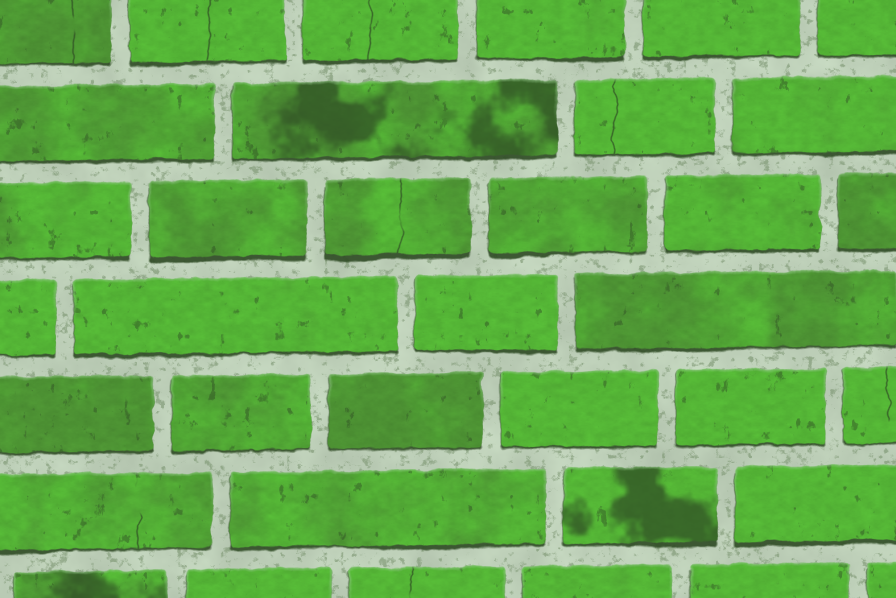
Give the GLSL for this texture, as a Shadertoy shader.

```glsl
const vec3 BRIGHT = vec3(0.33, 0.71, 0.21);
const vec3 DEEP   = vec3(0.30, 0.57, 0.20);
const vec3 SOOT   = vec3(0.18, 0.29, 0.14);
const vec3 MORTAR = vec3(0.74, 0.81, 0.72);
const vec3 GRIT   = vec3(0.49, 0.59, 0.45);
const vec3 CHALK  = vec3(0.58, 0.78, 0.54);

const float COURSE = 0.1625;  // height of a brick plus its bed joint
const float BED    = 0.0185;  // half thickness of a bed joint
const float HEAD   = 0.0150;  // half thickness of a head joint

float hash(vec2 p) {
    return fract(sin(dot(p, vec2(127.1, 311.7))) * 43758.5453);
}

float noise(vec2 p) {
    vec2 i = floor(p), f = fract(p);
    f = f * f * (3.0 - 2.0 * f);
    return mix(mix(hash(i), hash(i + vec2(1, 0)), f.x),
               mix(hash(i + vec2(0, 1)), hash(i + vec2(1, 1)), f.x), f.y);
}

float fbm(vec2 p) {
    float sum = 0.0, amp = 0.5;
    for (int k = 0; k < 4; k++) {
        sum += amp * noise(p);
        p = p * 2.03 + 17.3;
        amp *= 0.5;
    }
    return sum / 0.9375;
}

float roundBox(vec2 p, vec2 halfSize, float radius) {
    vec2 d = abs(p) - halfSize + radius;
    return length(max(d, 0.0)) + min(max(d.x, d.y), 0.0) - radius;
}

float cover(float d, float blur) {
    return 1.0 - smoothstep(-blur, blur, d);
}

// Head joint position, in header widths, with uneven spacing
float joint(float i, float row) {
    return i + 0.08 * (hash(vec2(i, row * 3.7)) - 0.5);
}

// Left and right joints of the brick at u; mixed courses run long, long, short
vec2 brickSpan(float u, float row, bool mixedCourse) {
    float i = floor(u);
    if (u < joint(i, row)) i -= 1.0;
    else if (u >= joint(i + 1.0, row)) i += 1.0;
    float count = 1.0;
    if (mixedCourse) {
        float k = mod(i, 5.0);
        i -= k < 3.5 ? mod(k, 2.0) : 0.0;
        count = k > 3.5 ? 1.0 : 2.0;
    }
    return vec2(joint(i, row), joint(i + count, row));
}

vec3 mortarColor(vec2 p) {
    float grain = fbm(p * 110.0);
    vec3 c = MORTAR * (0.93 + 0.14 * fbm(p * 18.0));
    return mix(c, GRIT, 0.65 * smoothstep(0.57, 0.80, grain));
}

vec3 brickColor(vec2 p, vec2 q, vec2 halfSize, vec2 id, float blur) {
    float bands = noise(vec2(p.x * 17.0, p.y * 2.0) + id * 9.1);
    float tone = 0.55 * hash(id + 4.2) + 0.30 * bands + 0.35 * fbm(p * 23.0);
    vec3 c = mix(DEEP, BRIGHT, smoothstep(0.22, 0.60, tone));
    c *= 0.93 + 0.14 * fbm(p * vec2(75.0, 110.0));

    // Pits and soot, heavy on a few bricks
    float sooty = step(0.88, hash(id + 8.6));
    float patchy = smoothstep(0.38, 0.65, fbm(p * 15.0 + id));
    float pits = smoothstep(0.70, 0.82, fbm(p * vec2(70.0, 48.0)));
    c = mix(c, SOOT, max(0.45 * pits, 0.72 * sooty * patchy));

    // Wandering vertical crack
    float crackX = halfSize.x * (1.2 * hash(id + 2.9) - 0.6);
    float wander = 0.022 * (fbm(vec2(p.y * 28.0, id.x)) - 0.5);
    float crack = cover(abs(q.x - crackX - wander) - 0.0012, blur);
    crack *= step(0.65, hash(id + 6.1)) * smoothstep(0.30, 0.50, noise(p * 25.0));
    return mix(c, SOOT, 0.75 * crack);
}

void mainImage(out vec4 fragColor, in vec2 fragCoord) {
    vec2 p = fragCoord / iResolution.y;
    float blur = 1.0 / iResolution.y;

    // Courses, counted downward on a slight slope
    float v = (1.0 - p.y + 0.011 * p.x - 0.125) / COURSE + 1.0;
    float row = floor(v);
    bool mixedCourse = mod(row, 2.0) > 0.5;
    float pitch = mixedCourse ? 0.280 : 0.285;
    float start = mixedCourse ? -0.184 - 0.265 * step(1.5, mod(row, 4.0))
                              : 0.213 + 0.012 * row;
    vec2 span = brickSpan((p.x - start) / pitch, row, mixedCourse);
    vec2 id = vec2(floor(span.x + 0.5), row);

    // Brick outline with chipped edges
    vec2 q = vec2(p.x - start - 0.5 * (span.x + span.y) * pitch,
                  (0.5 - fract(v)) * COURSE);
    vec2 halfSize = vec2(0.5 * (span.y - span.x) * pitch - HEAD, 0.5 * COURSE - BED);
    vec2 rough = vec2(fbm(p * 42.0), fbm(p * 42.0 + 31.0)) - 0.5;
    vec2 edge = q + 0.009 * rough;
    float brick = roundBox(edge, halfSize, 0.006);

    // Ragged shadow under each brick
    float depth = 0.003 + 0.014 * hash(vec2(row, 5.3)) * noise(vec2(p.x * 7.0, row));
    float shade = roundBox(edge + vec2(0.001, depth), halfSize, 0.004);

    vec3 color = mortarColor(p);
    color = mix(color, SOOT, 0.9 * cover(shade, 1.5 * blur));
    vec3 face = brickColor(p, q, halfSize, id, blur);
    float worn = smoothstep(-0.006, 0.0, brick) * smoothstep(-0.3, 0.9, q.y / halfSize.y);
    face = mix(face, CHALK, 0.55 * worn);
    color = mix(color, face, cover(brick, blur));
    fragColor = vec4(color, 1.0);
}
```
